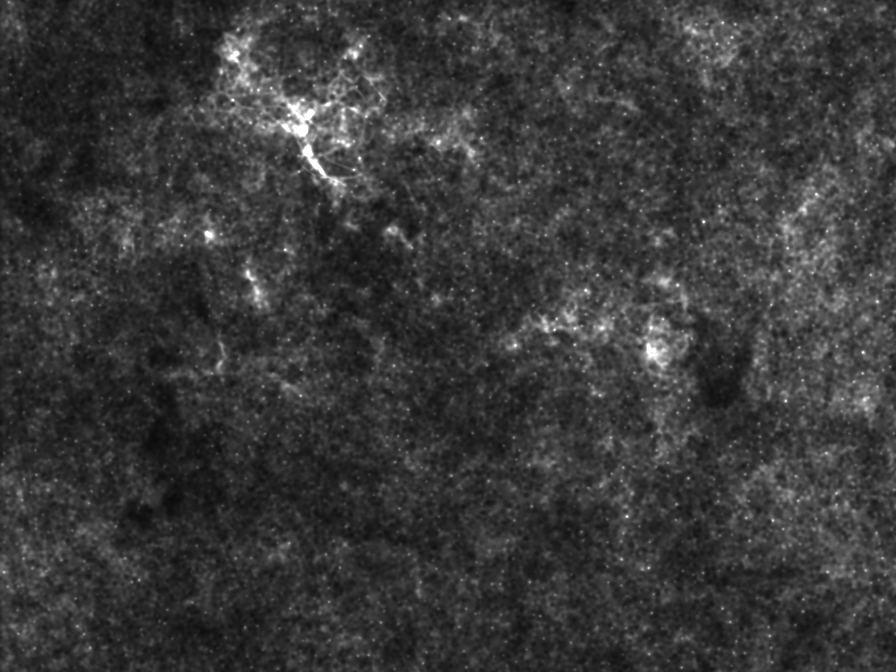
Reproduce this texture procedurally as a Shadertoy shader.

```glsl
// Grey fluorescence micrograph of tissue: dim grainy ground, pin-point specks,
// dark holes, and a cluster of glowing membranes and slanted fibres.
// Layers of cellular noise are summed as log-brightness, then exponentiated.

const float BASE_GREY     = 0.187;
const vec2  TISSUE_CENTRE = vec2(0.55, 0.74);
const vec2  TISSUE_RADII  = vec2(0.46, 0.28);
const float GRAIN_SCALE   = 170.0;
const float SPECK_SCALE   = 50.0;
const float SPECK_RADIUS  = 0.0025;
const float MEMBRANE_SCALE = 30.0;
const int   FIBRE_COUNT   = 15;
const float FIBRE_ANGLE   = -0.75;
const vec2  FIBRE_SPREAD  = vec2(0.95, 0.62);

vec3 hash3(vec2 p) {
    vec3 q = fract(p.xyx * vec3(0.1031, 0.1030, 0.0973));
    q += dot(q, q.yxz + 33.33);
    return fract((q.xxy + q.yzz) * q.zyx);
}

// Soft signed blobs scattered one per cell; variance is close to one.
float blobNoise(vec2 p) {
    vec2 cell = floor(p);
    float sum = 0.0;
    for (int y = -1; y <= 1; y++)
    for (int x = -1; x <= 1; x++) {
        vec2 c = cell + vec2(x, y);
        vec3 h = hash3(c);
        vec2 d = p - c - h.xy;
        float k = max(0.0, 1.0 - dot(d, d));
        sum += (2.0 * h.z - 1.0) * k * k;
    }
    return 2.18 * sum;
}

// Bright along the borders between cells, zero inside them.
float membranes(vec2 p) {
    vec2 cell = floor(p);
    float near = 8.0, second = 8.0;
    for (int y = -1; y <= 1; y++)
    for (int x = -1; x <= 1; x++) {
        vec2 c = cell + vec2(x, y);
        float d = length(p - c - hash3(c).xy);
        second = min(second, max(near, d));
        near = min(near, d);
    }
    return 1.0 - smoothstep(0.0, 0.4, second - near);
}

// At most one tiny glowing point in each cell.
float specks(vec2 p) {
    vec2 cell = floor(p * SPECK_SCALE);
    vec3 h = hash3(cell + 71.0);
    vec2 d = p - (cell + 0.15 + 0.7 * h.xy) / SPECK_SCALE;
    float strength = smoothstep(0.35, 1.0, h.z);
    return strength * exp(-dot(d, d) / (SPECK_RADIUS * SPECK_RADIUS));
}

// Tapered, slanted strands scattered around the tissue.
float fibres(vec2 p) {
    float glow = 0.0;
    for (int i = 0; i < FIBRE_COUNT; i++) {
        vec3 place = hash3(vec2(i, 17));
        vec3 form = hash3(vec2(i, 53));
        float angle = FIBRE_ANGLE + 1.5 * (place.z - 0.5);
        vec2 axis = vec2(cos(angle), sin(angle));
        vec2 d = p - TISSUE_CENTRE - (place.xy - 0.5) * FIBRE_SPREAD;
        float along = abs(dot(d, axis)) / mix(0.04, 0.11, form.x);
        float across = dot(d, vec2(-axis.y, axis.x)) / mix(0.007, 0.018, form.y);
        float body = exp(-across * across) * (1.0 - smoothstep(0.3, 1.0, along));
        glow = max(glow, body * mix(0.45, 1.0, form.z));
    }
    return glow;
}

void mainImage(out vec4 fragColor, in vec2 fragCoord) {
    vec2 p = fragCoord / iResolution.y;
    vec2 warp = vec2(blobNoise(p * 16.0 + 9.0), blobNoise(p * 16.0 + 43.0));
    vec2 bent = p + 0.010 * warp;

    // Noise from broad clouds down to grain
    float cloud = blobNoise(p * 4.5 + 3.0);
    float patches = blobNoise(bent * 11.0 + 20.0);
    float mottle = blobNoise(bent * 30.0 + 60.0);
    float fine = blobNoise(p * 80.0 + 31.0);
    float grain = blobNoise(p * GRAIN_SCALE);

    // Uneven illumination
    vec2 t = (p - TISSUE_CENTRE) / TISSUE_RADII;
    float tissue = exp(-dot(t, t));
    float light = 0.30 * smoothstep(0.75, 1.2, p.x) + 0.25 * tissue - 0.10;
    light += 0.13 * cloud + 0.09 * patches + 0.12 * mottle;
    light += 0.14 * fine + 0.17 * grain;

    // Dark holes with ragged edges
    float hollow = -blobNoise(bent * 6.0 + 87.0) - 0.35 * mottle;
    light -= 0.40 * smoothstep(1.1, 1.9, hollow);

    // Glowing membranes and fibres
    float rim = membranes(bent * MEMBRANE_SCALE);
    float patchMask = tissue * smoothstep(0.2, 1.6, patches + 0.5 * cloud);
    light += patchMask * (0.20 + 0.60 * rim);
    light += patchMask * 0.60 * smoothstep(0.9, 2.0, mottle + 0.3 * fine);
    light += fibres(bent) * (0.45 + 0.40 * rim + 0.20 * mottle + 0.12 * fine);
    light += 0.85 * specks(p);

    float grey = min(BASE_GREY * exp(light), 1.0);
    fragColor = vec4(vec3(grey), 1.0);
}
```
